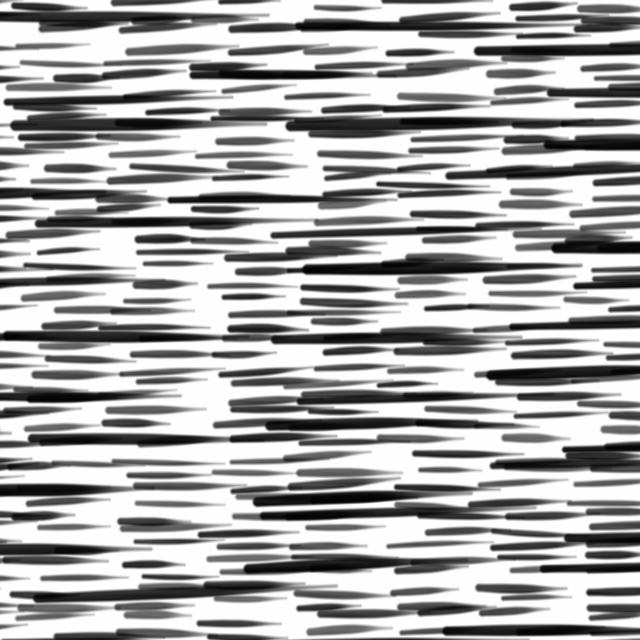
Write a WebGL 2 fragment shader that draws this pattern.

```glsl
#version 300 es
precision highp float;

uniform vec2 u_resolution;
out vec4 fragColor;

#define SHORT_CELL vec2(0.145, 0.0228)
#define LONG_CELL vec2(0.41, 0.078)
#define SHORT_HALF_WIDTH 0.0058
#define LONG_HALF_WIDTH 0.0078
#define SHORT_INK vec2(0.66, 0.94)
#define LONG_INK vec2(0.90, 0.99)
#define EDGE_SOFTNESS 0.0030
#define MEAN_SLOPE 0.018
#define SLOPE_SPREAD 0.075
#define BRISTLE_SCALE vec2(11.0, 170.0)
#define BRISTLE_DEPTH 0.16
#define PAPER 0.995

vec4 hash4(vec2 p) {
    vec4 h = fract(p.xyxy * vec4(0.1031, 0.1030, 0.0973, 0.1099));
    h += dot(h, h.wzxy + 33.33);
    return fract((h.xxyz + h.yzzw) * h.zywx);
}

float gradientNoise(vec2 p) {
    vec2 cell = floor(p), f = p - cell;
    vec2 u = f * f * f * (f * (f * 6.0 - 15.0) + 10.0);
    vec4 corner;
    for (int i = 0; i < 4; i++) {
        vec2 o = vec2(i & 1, i >> 1);
        vec2 gradient = hash4(cell + o + 71.0).xy * 2.0 - 1.0;
        corner[i] = dot(gradient, f - o);
    }
    return mix(mix(corner.x, corner.y, u.x), mix(corner.z, corner.w, u.x), u.y);
}

// Ink of one stroke: blunt on the left, thinning and fading to the right
float strokeInk(vec2 q, float len, float halfWidth, float slope, float bend) {
    float along = clamp(q.x, 0.0, len);
    float t = along / len;
    float y = q.y - slope * along - bend * t * (1.0 - t);
    float swell = mix(0.82, 1.0, smoothstep(0.0, 0.3, t));
    float radius = halfWidth * swell * (1.0 - 0.72 * smoothstep(0.45, 1.0, t));
    float dist = length(vec2(q.x - along, y)) - radius;
    float cover = 1.0 - smoothstep(-EDGE_SOFTNESS, EDGE_SOFTNESS, dist);
    float fade = 1.0 - 0.55 * smoothstep(0.6, 1.0, t);
    float topWear = 1.0 - 0.10 * smoothstep(-halfWidth, halfWidth, y);
    return cover * fade * topWear;
}

// Light left on the paper after one grid of jittered strokes
float strokeLayer(vec2 p, vec2 size, float halfWidth, vec2 inkRange,
                  float spread, float wear, float seed) {
    vec2 home = floor(p / size);
    float light = 1.0;
    for (int row = -1; row <= 1; row++) {
        for (int col = -1; col <= 0; col++) {
            vec2 cell = home + vec2(col, row);
            vec4 place = hash4(cell + seed);
            vec4 form = hash4(cell + seed + 137.0);
            vec2 start = (cell + mix(vec2(0.06, 0.12), vec2(0.62, 0.88), place.xy)) * size;
            float len = size.x * mix(0.62, 1.2, place.z);
            float slope = MEAN_SLOPE + spread * (place.w + form.w - 1.0);
            float bend = (form.x - 0.5) * 0.012;
            float radius = halfWidth * mix(0.72, 1.28, form.y);
            float ink = mix(inkRange.x, inkRange.y, form.z) * wear;
            light *= 1.0 - ink * strokeInk(p - start, len, radius, slope, bend);
        }
    }
    return light;
}

void main() {
    vec2 p = gl_FragCoord.xy / min(u_resolution.x, u_resolution.y);

    // Dry streaks running along the strokes
    float streak = gradientNoise(p * BRISTLE_SCALE);
    float wear = 1.0 - BRISTLE_DEPTH * clamp(0.35 + streak, 0.0, 1.0);

    // Many short grey strokes, then a few long dark ones
    float light = strokeLayer(p, SHORT_CELL, SHORT_HALF_WIDTH, SHORT_INK,
                              SLOPE_SPREAD, wear, 11.0);
    light *= strokeLayer(p + vec2(0.17, 0.03), LONG_CELL, LONG_HALF_WIDTH, LONG_INK,
                         SLOPE_SPREAD * 0.5, mix(wear, 1.0, 0.6), 53.0);

    fragColor = vec4(vec3(PAPER * light), 1.0);
}
```
